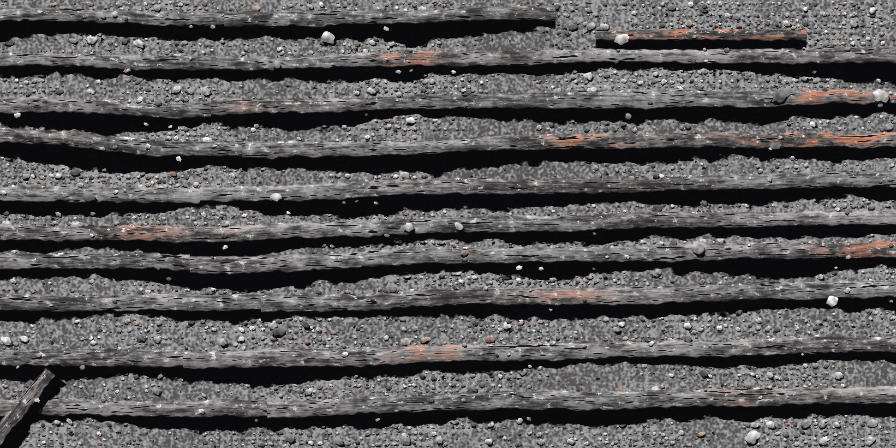
A Shadertoy shader for this texture:

```glsl
const vec3 SHADOW = vec3(0.03, 0.03, 0.04);
const vec3 DARK_WOOD = vec3(0.2, 0.19, 0.19);
const vec3 GREY_WOOD = vec3(0.6, 0.59, 0.59);
const vec3 PALE = vec3(0.79, 0.79, 0.78);
const vec3 SAND_LOW = vec3(0.34, 0.33, 0.33);
const vec3 SAND_HIGH = vec3(0.64, 0.64, 0.64);
const vec3 RUST = vec3(0.7, 0.46, 0.37);
const vec3 TAN = vec3(0.68, 0.55, 0.48);
const float SLATS = 10.0;

vec2 hash22(vec2 p) {
    vec3 q = fract(p.xyx * vec3(0.1031, 0.1030, 0.0973));
    q += dot(q, q.yzx + 33.33);
    return fract((q.xx + q.yz) * q.zy);
}
float cornerSlope(vec2 id, vec2 offset) {
    return dot(hash22(id) * 2.0 - 1.0, offset);
}
float gradNoise(vec2 p) {
    vec2 i = floor(p), f = fract(p), e = vec2(1.0, 0.0);
    vec2 u = f * f * f * (f * (f * 6.0 - 15.0) + 10.0);
    return mix(mix(cornerSlope(i, f), cornerSlope(i + e, f - e), u.x),
               mix(cornerSlope(i + e.yx, f - e.yx), cornerSlope(i + 1.0, f - 1.0), u.x), u.y);
}
float fbm(vec2 p) {
    float sum = 0.0, amp = 0.6;
    for (int k = 0; k < 4; k++) {
        sum += amp * gradNoise(p);
        p = p * 2.1 + 17.3;
        amp *= 0.6;
    }
    return sum;
}
float bell(float x, float width) {
    return exp(-x * x / (width * width));
}

// Clumped stones, one candidate per grid cell, lit from above
vec3 addPebbles(vec3 base, vec2 p, float cells, float density, float px) {
    vec2 g = p * cells, id = floor(g);
    vec2 place = hash22(id + cells), look = hash22(id + cells + 91.0), kind = hash22(id + cells + 217.0);
    vec2 q = fract(g) - 0.5 - (place - 0.5) * 0.3;
    q = vec2(q.x + (place.x - 0.5) * q.y, q.y * mix(1.0, 1.5, look.y));
    float radius = mix(0.12, 0.3, look.x) * (1.0 + 0.6 * gradNoise(q * 5.0 + place * 50.0));
    float clump = 1.0 + 3.0 * gradNoise((id + 0.5) / cells * 4.0);
    float present = step(kind.x, density * clump), aa = cells * px * 0.7;
    float shade = 1.0 - smoothstep(-aa, aa, length(q - vec2(0.04, 0.13)) - radius);
    float stone = 1.0 - smoothstep(-aa, aa, length(q) - radius);
    vec3 tone = mix(SAND_LOW, PALE * 1.1, kind.y);
    tone = mix(tone, TAN, 0.7 * step(0.9, look.y));
    tone *= 0.95 - 0.35 * q.y / radius + 0.5 * gradNoise(g * 5.0);
    base = mix(base, SHADOW, 0.95 * shade * present);
    return mix(base, tone, stone * present);
}

vec3 sandColour(vec2 p, float px) {
    float grit = fbm(p * 60.0) + 0.9 * gradNoise(p * 150.0) + 0.5 * fbm(p * 4.0);
    vec3 c = mix(SAND_LOW, SAND_HIGH, smoothstep(-0.45, 0.4, grit));
    c = mix(c, SHADOW, 0.9 * smoothstep(0.22, 0.42, fbm(p * vec2(55.0, 75.0) + 40.0) + 0.2 * fbm(p * 5.0)));
    c = addPebbles(c, p, 75.0, 0.5, px);
    c = addPebbles(c, p, 47.0, 0.4, px);
    return addPebbles(c, p, 27.0, 0.24, px);
}

// Weathered grain; q is (along, across) the slat
vec3 woodColour(vec2 q, float halfWidth, float rust, float seed) {
    float grain = gradNoise(vec2(q.x * 9.0, q.y * 190.0 + seed * 9.0))
                + 0.7 * gradNoise(vec2(q.x * 45.0, q.y * 300.0 + seed));
    float wear = fbm(q * vec2(14.0, 50.0) + seed * 3.7), age = gradNoise(vec2(q.x * 2.3, seed * 8.3));
    float fleck = fbm(q * vec2(60.0, 95.0) + seed);
    vec3 c = mix(DARK_WOOD, GREY_WOOD, smoothstep(-0.55, 0.45, 0.5 * grain + wear + 0.5 * age + 0.5 * fleck));
    c = mix(c, RUST * (0.95 + 0.5 * grain), rust * smoothstep(-0.1, 0.2, wear + 0.3 * fleck));
    c = mix(c, PALE, 0.85 * smoothstep(0.15, 0.38, fleck));
    c = mix(c, SHADOW, 0.9 * smoothstep(0.25, 0.48, max(grain, -0.1 - fleck)));
    return c * (1.06 - 0.25 * q.y / halfWidth);
}

// One slat and the ragged shadow beneath it
vec3 addSlat(vec3 base, vec2 q, float halfWidth, vec2 span, float rust, float seed, float px) {
    float inside = smoothstep(-px, px, q.x - span.x) * smoothstep(-px, px, span.y - q.x);
    float depth = 0.03 + 0.045 * gradNoise(vec2(q.x * 2.6, seed * 5.3))
                + 0.028 * fbm(vec2(q.x * 16.0, q.y * 24.0 + seed * 7.0));
    float rough = 0.006 * gradNoise(vec2(q.x * 19.0, seed)) + 0.005 * gradNoise(vec2(q.x * 60.0, q.y * 30.0 + seed));
    float shade = smoothstep(-px, px, q.y) * (1.0 - smoothstep(-px, px, q.y - halfWidth - max(depth, 0.006)));
    float body = 1.0 - smoothstep(-px, px, abs(q.y + rough) - halfWidth);
    base = mix(base, SHADOW, 0.98 * shade * inside);
    return mix(base, woodColour(q, halfWidth, rust, seed), body * inside);
}

// Height of a slat, measured down from the top
float slatCentre(float i, float x) {
    float level = 0.031 + 0.0964 * i - 0.047 * bell(i - 6.6, 1.4);
    float tilt = mix(0.004, 0.015, smoothstep(1.0, 4.0, i)) * (1.0 - x);
    float bend = 0.011 * bell(x - 0.5, 0.4) - 0.03 * bell(x, 0.25) * bell(i - 3.0, 0.6);
    float joint = 0.012 * (hash22(vec2(i, 5.0)).x - 0.5) * step(x, 0.5 + 0.1 * sin(i * 3.0));
    return level + tilt + bend + joint + 0.01 * gradNoise(vec2(x * 4.0, i * 3.1));
}

void mainImage(out vec4 fragColor, in vec2 fragCoord) {
    float px = 1.0 / iResolution.y;
    vec2 p = vec2(fragCoord.x, iResolution.y - fragCoord.y) * px;
    vec3 colour = sandColour(p, px);
    // Short rusty offcut
    colour = addSlat(colour, p - vec2(0.0, 0.077), 0.011, vec2(1.33, 1.8), 0.9, 31.0, px);
    for (float i = 0.0; i < SLATS; i++) {
        float halfWidth = 0.0145 + 0.0005 * i + 0.007 * gradNoise(vec2(p.x * 2.5, i * 4.7));
        float rightRust = 0.6 * smoothstep(1.2, 1.7, p.x) * bell(i - 3.0, 1.4);
        float rust = smoothstep(0.2, 0.5, gradNoise(vec2(p.x * 2.7, i * 5.1)) + rightRust);
        vec2 span = vec2(-1.0, i < 0.5 ? 1.24 : 9.0);
        vec2 q = vec2(p.x, p.y - slatCentre(i, p.x));
        colour = addSlat(colour, q, halfWidth, span, rust, i + 1.0, px);
    }
    // Broken stake leaning in the lower corner
    vec2 along = normalize(vec2(0.62, -0.78)), rel = p - vec2(0.0, 0.97);
    vec2 stake = vec2(dot(rel, along), dot(rel, vec2(-along.y, along.x)));
    colour = addSlat(colour, stake, 0.014, vec2(-0.1, 0.18), 0.1, 47.0, px);
    // Loose stones lying over everything
    colour = addPebbles(colour, p, 41.0, 0.06, px);
    colour = addPebbles(colour, p, 17.0, 0.03, px);
    fragColor = vec4(clamp(colour, 0.0, 1.0), 1.0);
}
```
